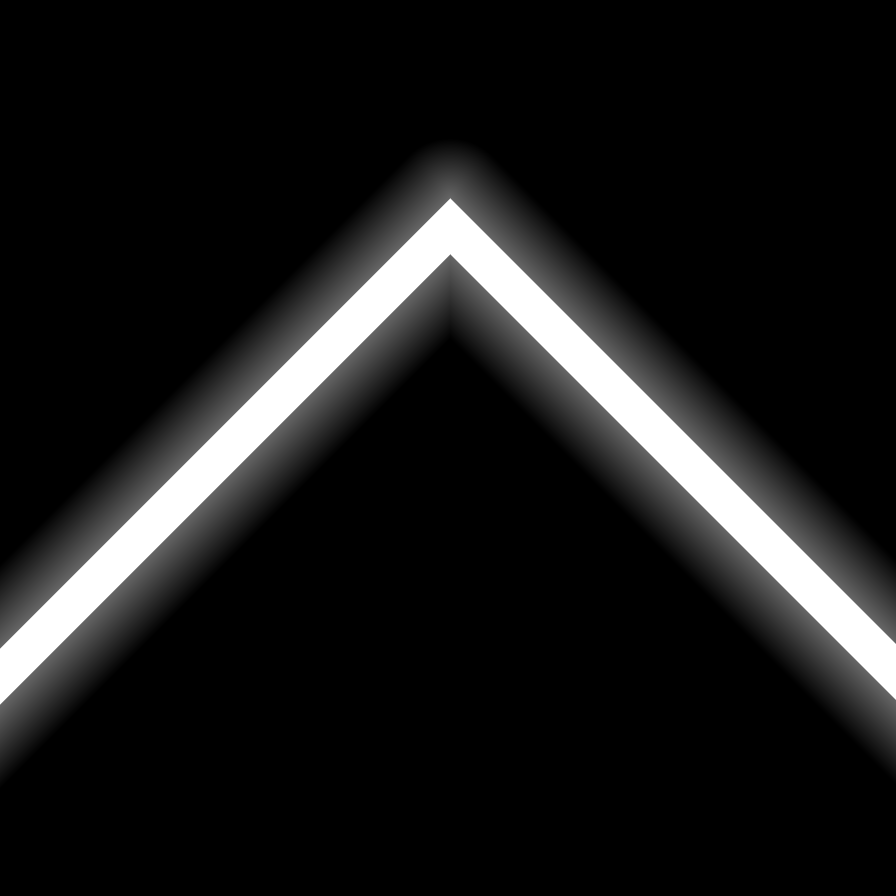
Reproduce this background procedurally as a WebGL 1 fragment shader.

```glsl
precision highp float;

uniform vec2 u_resolution;

const vec2 APEX = vec2(0.5026, 0.7474);   // centreline peak of the chevron
const float HALF_WIDTH = 0.0221;          // half thickness of the bar
const float GLOW_REACH = 0.0667;          // distance at which the glow ends
const float GLOW_STRENGTH = 0.4;          // brightness beside the bar
const vec3 BACKGROUND = vec3(0.0);
const vec3 LIGHT = vec3(1.0);
const float DIAGONAL = 0.70711;

// Signed distance to a right-angled chevron with endless arms and a sharp tip
float chevronDistance(vec2 point) {
  vec2 folded = vec2(abs(point.x), point.y);
  float band = abs(dot(folded, vec2(DIAGONAL))) - HALF_WIDTH;

  // Beyond the outer tip the distance becomes round
  vec2 fromTip = folded - vec2(0.0, HALF_WIDTH / DIAGONAL);
  float alongArm = dot(fromTip, vec2(DIAGONAL, -DIAGONAL));
  return alongArm < 0.0 ? length(fromTip) : band;
}

void main() {
  vec2 position = gl_FragCoord.xy / u_resolution;
  float pixel = 1.0 / min(u_resolution.x, u_resolution.y);
  float dist = chevronDistance(position - APEX);

  // Linear glow beneath a smooth-edged solid bar
  float glow = GLOW_STRENGTH * clamp(1.0 - dist / GLOW_REACH, 0.0, 1.0);
  float bar = clamp(0.5 - dist / pixel, 0.0, 1.0);

  gl_FragColor = vec4(mix(BACKGROUND, LIGHT, mix(glow, 1.0, bar)), 1.0);
}
```
